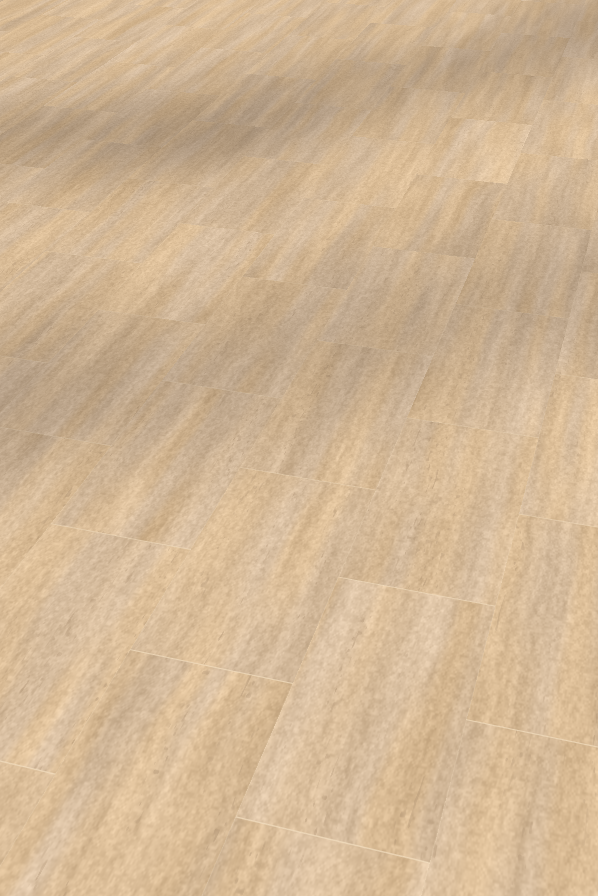
Give the GLSL for this texture, as a WebGL 1 fragment shader.

```glsl
precision highp float;
uniform vec2 u_resolution;

// Floor perspective, in canvas heights measured from the top left
const float HORIZON_Y = -0.417;
const float LENGTH_VANISH_X = 0.833;
const float WIDTH_VANISH_X = -5.34;
const float PLANK_WIDTH = 0.173;
const float PLANK_LENGTH = 1.172;
const vec2 PLANK_ORIGIN = vec2(0.48, 3.598);

// Joints, as fractions of a plank
const vec2 JOINT_HALF_WIDTH = vec2(0.0030, 0.0022);
const vec2 JOINT_OPACITY = vec2(0.22, 0.70);
const vec3 JOINT_COLOR = vec3(0.95, 0.87, 0.75);

// Travertine
const vec3 STONE_DARK = vec3(0.760, 0.650, 0.515);
const vec3 STONE_LIGHT = vec3(0.940, 0.835, 0.705);
const vec3 WARM_TINT = vec3(1.012, 0.998, 0.965);
const vec3 GREY_TINT = vec3(0.992, 1.0, 1.025);
const vec3 PORE_COLOR = vec3(0.68, 0.57, 0.45);
const float STREAK_CONTRAST = 0.95;
const float GRAIN_CONTRAST = 0.34;
const float PLANK_VARIATION = 0.08;

// Soft shadows across the floor
const vec3 SHADOW_TINT = vec3(0.825, 0.820, 0.825);
const float SHADOW_SLOPE = 0.19;

float hash(vec2 p) {
  vec3 q = fract(p.xyx * 0.1031);
  q += dot(q, q.yzx + 33.33);
  return fract((q.x + q.y) * q.z);
}

float noise(vec2 p) {
  vec2 cell = floor(p);
  vec2 f = fract(p);
  f = f * f * (3.0 - 2.0 * f);
  float low = mix(hash(cell), hash(cell + vec2(1.0, 0.0)), f.x);
  float high = mix(hash(cell + vec2(0.0, 1.0)), hash(cell + 1.0), f.x);
  return mix(low, high, f.y);
}

// Layers of noise stretched along the plank, faded below pixel size
float streaks(vec2 p, float pixel) {
  float sum = 0.0;
  float weight = 0.36;
  vec2 frequency = vec2(4.5, 0.7);
  for (int i = 0; i < 4; i++) {
    float cycles = frequency.x * pixel;
    float fade = 1.0 / (1.0 + cycles * cycles);
    sum += fade * weight * (noise(p * frequency + float(i) * 17.3) - 0.5);
    frequency *= vec2(2.1, 2.2);
    weight *= 0.85;
  }
  return sum;
}

// Canvas point to plank units: x across, y along
vec2 toFloor(vec2 p) {
  float depth = p.y - HORIZON_Y;
  float across = (LENGTH_VANISH_X - p.x) / (depth * PLANK_WIDTH);
  float along = (p.x - WIDTH_VANISH_X) / (depth * PLANK_LENGTH);
  return vec2(across, along) - PLANK_ORIGIN;
}

vec3 stone(vec2 p, vec2 plank, vec2 footprint) {
  float seed = hash(plank + 71.0);
  vec2 q = p + vec2(seed, hash(plank + 137.0)) * 60.0;
  q.x += 0.04 * (noise(q * vec2(1.5, 4.0)) - 0.5);

  // Fine detail fades where it is smaller than a pixel
  float grainFade = 1.0 / (1.0 + 1200.0 * dot(footprint, footprint));
  float grain = noise(q * vec2(46.0, 48.0)) + noise(q * vec2(95.0, 110.0)) - 1.0;
  float tone = 0.5 + STREAK_CONTRAST * streaks(q, footprint.x);
  tone += GRAIN_CONTRAST * grainFade * grain + PLANK_VARIATION * (seed - 0.5);

  vec3 color = mix(STONE_DARK, STONE_LIGHT, clamp(tone, 0.0, 1.0));
  float warmth = noise(q * vec2(8.0, 1.4) + 31.0);
  color *= mix(GREY_TINT, WARM_TINT, smoothstep(0.1, 0.9, warmth));

  // Small pores gathered along some of the veins
  float pore = smoothstep(0.76, 0.94, noise(q * vec2(60.0, 36.0) + 9.0));
  pore *= smoothstep(0.55, 0.85, noise(q * vec2(12.0, 1.8) + 53.0));
  return mix(color, PORE_COLOR, 0.4 * grainFade * pore);
}

float shadowBand(float y, float center, float spread) {
  float offset = (y - center) / spread;
  return exp(-offset * offset);
}

float shadow(vec2 p) {
  float y = p.y + SHADOW_SLOPE * p.x;
  y += 0.05 * (noise(p * vec2(4.0, 6.0) + 5.0) - 0.5);
  float bands = shadowBand(y, 0.172, 0.052) + 0.9 * shadowBand(y, 0.445, 0.085);
  return bands * mix(0.7, 1.1, noise(p * vec2(4.0, 6.0) + 23.0));
}

void main() {
  vec2 p = vec2(gl_FragCoord.x, u_resolution.y - gl_FragCoord.y) / u_resolution.y;
  vec2 ground = toFloor(p);
  float depth = p.y - HORIZON_Y;
  vec2 footprint = vec2(1.0 / PLANK_WIDTH, ground.y + PLANK_ORIGIN.y) / (depth * u_resolution.y);

  // Every other column is shifted by half a plank
  float column = floor(ground.x);
  ground.y += 0.5 * mod(column + 1.0, 2.0);
  vec2 plank = floor(ground);
  vec3 color = stone(ground, plank, footprint);

  // Joints, thinned with distance
  vec2 edge = 0.5 - abs(fract(ground) - 0.5);
  vec2 joint = clamp((JOINT_HALF_WIDTH - edge) / footprint + 0.5, 0.0, 1.0);
  joint *= min(vec2(1.0), 2.0 * JOINT_HALF_WIDTH / footprint) * JOINT_OPACITY;
  color = mix(color, JOINT_COLOR, max(joint.x, joint.y));

  color *= mix(vec3(1.0), SHADOW_TINT, shadow(p));
  gl_FragColor = vec4(color, 1.0);
}
```
